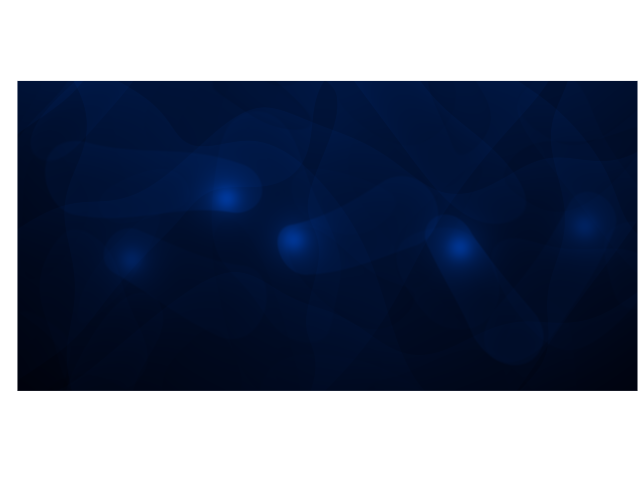
Reproduce this background procedurally as a Shadertoy shader.

```glsl
float hash(vec2 p) {
    return fract(sin(dot(p, vec2(127.1, 311.7))) * 43758.55);
}

// Layered sines that bend space into cloth-like curves
vec2 bend(vec2 p, float seed) {
    float f = 2.3;
    for (int i = 0; i < 4; i++) {
        p += 0.34 / f * sin(f * p.yx + seed * vec2(1.7, 2.9) + float(i) * vec2(1.3, 4.1));
        f *= 1.75;
    }
    return p;
}

// Sharp on one side of each crease, fading on the other
float folds(vec2 p) {
    float tone = 0.0;
    for (int i = 0; i < 4; i++) {
        float k = float(i), angle = 0.9 + 2.4 * k;
        float f = dot(bend(p, k * 3.7 + 1.0), vec2(cos(angle), sin(angle))) * (1.1 + 0.25 * k) + 0.37 * k;
        float s = fract(f), e = min(1.5 * fwidth(f), 0.5);
        s -= smoothstep(1.0 - e, 1.0, s);
        tone += s * s * s - 0.25;
    }
    return tone;
}

// Translucent oval sheets scattered over a cell grid
float veils(vec2 p, float scale, float seed, float px) {
    vec2 w = bend(p, seed) * scale, cell = floor(w);
    float tone = 0.0;
    for (int y = -1; y <= 1; y++)
    for (int x = -1; x <= 1; x++) {
        vec2 id = cell + vec2(x, y);
        float h = hash(id + seed), a = 6.28 * hash(id + seed + 5.3);
        vec2 v = w - id - 0.25 - 0.5 * vec2(h, hash(id + seed + 9.1));
        v = mat2(cos(a), -sin(a), sin(a), cos(a)) * v;
        float d = length(v * vec2(1.0, 2.1)) - 0.45 - 0.4 * h;
        float inside = smoothstep(2.0, -2.0, d / (px * scale));
        tone += inside * (0.35 + 0.65 * exp(5.0 * min(d, 0.0))) * (hash(id + seed + 2.7) - 0.45);
    }
    return tone;
}

// Lamps, each lighting a rounded sheet: xy is the place, zw the sheet's run
float lamps(vec2 p, float px) {
    vec4 lamp[5] = vec4[5](
        vec4(0.675, 0.62, -0.50, 0.10), vec4(0.89, 0.487, 0.34, 0.08),
        vec4(1.427, 0.462, 0.12, -0.24), vec4(0.368, 0.422, 0.35, -0.10),
        vec4(1.83, 0.53, -0.20, -0.30));
    float tone = 0.0;
    for (int i = 0; i < 5; i++) {
        float power = i < 3 ? 1.0 : 0.5;
        vec2 v = p - lamp[i].xy, run = lamp[i].zw;
        vec2 b = v + 0.035 * sin(7.0 * p.yx + float(i) * vec2(2.0, 1.0));
        float t = clamp(dot(b, run) / dot(run, run), 0.0, 1.0);
        float d = length(b - run * t) - 0.08 - 0.04 * t;
        float inside = smoothstep(1.5 * px, -1.5 * px, d);
        float r2 = dot(v, v);
        float glow = 0.20 * exp(-r2 * 650.0) + 0.17 * exp(-r2 * 110.0);
        tone += power * (glow * mix(0.65, 1.0, inside) + 0.035 * inside * exp(5.0 * min(d, 0.0)));
    }
    return tone;
}

void mainImage(out vec4 fragColor, in vec2 fragCoord) {
    // Panel coordinates: two wide, one high
    vec2 p = (fragCoord / iResolution.xy - vec2(0.0273, 0.1858)) / vec2(0.9688, 0.6458) * vec2(2.0, 1.0);
    float px = 1.0 / (0.6458 * iResolution.y);

    // Light falls from the top centre into dark lower corners
    float side = abs(p.x - 1.0);
    float blue = mix(0.105, 0.245, p.y) - 0.045 * side * side + 0.02 * exp(-3.0 * side * side);

    float cloth = 0.030 * folds(p)
                + 0.055 * veils(p, 1.7, 3.0, px)
                + 0.045 * veils(p, 3.1, 8.0, px);
    blue += cloth * mix(0.45, 1.25, p.y) + lamps(p, px);
    blue = max(blue, 0.045);
    vec3 color = vec3(0.0, 0.38 * blue - 0.01, blue);

    // White surround
    vec2 edge = abs(p - vec2(1.0, 0.5)) - vec2(1.0, 0.5);
    float outside = smoothstep(-0.5 * px, 0.5 * px, max(edge.x, edge.y));
    fragColor = vec4(mix(color, vec3(1.0), outside), 1.0);
}
```
